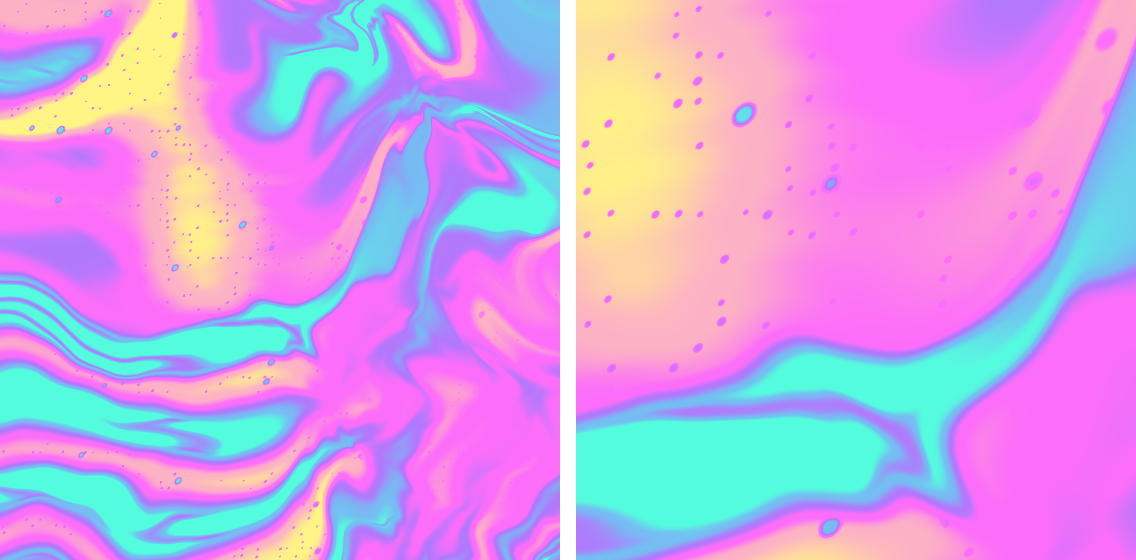
Left: the whole. Right: its middle third, enlarged.
This texture is drawn by a three.js fragment shader. Its source:

```glsl
#define CALM_WARP 0.16
#define SWIRL_WARP 0.85
#define WARP_SCALE 2.8
#define BAND_FREQ 40.0
#define STRAND_GAIN 1.35
#define VEIN_WIDTH 0.07
#define SPECK_GRID 75.0
#define DROP_GRID 24.0

varying vec2 vUv;

vec2 hash2(vec2 p) {
  p = vec2(dot(p, vec2(127.1, 311.7)), dot(p, vec2(269.5, 183.3)));
  return fract(sin(p) * 43758.55);
}

float gradCorner(vec2 cell, vec2 f, vec2 corner) {
  return dot(hash2(cell + corner) * 2.0 - 1.0, f - corner);
}

float gradNoise(vec2 p) {
  vec2 i = floor(p), f = fract(p);
  vec2 u = f * f * f * (f * (f * 6.0 - 15.0) + 10.0);
  vec2 e = vec2(0.0, 1.0);
  return mix(mix(gradCorner(i, f, e.xx), gradCorner(i, f, e.yx), u.x),
             mix(gradCorner(i, f, e.xy), gradCorner(i, f, e.yy), u.x), u.y);
}

float bump(float x, float width) {
  return exp(-x * x / (width * width));
}

// Repeated domain warping folds the fluid into curls
vec2 swirl(vec2 p, float strength) {
  float freq = WARP_SCALE;
  for (int i = 0; i < 4; i++) {
    vec2 q = p * freq + float(i) * 7.3;
    p += strength * vec2(gradNoise(q), gradNoise(q + 31.7)) / freq;
    freq *= 1.75;
  }
  return p;
}

// Height above the main stream, which runs flat and then climbs right
float streamHeight(vec2 p) {
  float climb = 0.072 * log(1.0 + exp((p.x - 0.48) / 0.08));
  return p.y - 0.36 - climb - 0.08 * smoothstep(0.24, 0.02, p.x);
}

// Broad soft dome with a bright arc at the upper left
float domeTone(vec2 p) {
  float arc = p.y - 0.755 - 3.0 * p.x * p.x;
  float left = smoothstep(0.36, 0.1, p.x);
  float tone = 0.53 + 0.12 * cos((p.y - 0.63) * 36.0) * left;
  tone += 0.25 * gradNoise(p * vec2(3.0, 6.0));
  tone += 0.55 * bump(arc, 0.025 + 0.22 * p.x);
  tone -= 0.32 * bump(arc - 0.1, 0.045) * left;
  tone += 0.12 * smoothstep(0.14, 0.22, arc) * left;
  float axis = 0.3 + 0.25 * (0.85 - p.y);
  float core = bump(p.x - axis, 0.11) * smoothstep(0.36, 0.5, p.y);
  return tone + core * mix(0.18, 0.5, p.y);
}

// Alternating bands below the stream, pooling toward the left
float bandTone(vec2 p, float height) {
  float wobble = 2.6 * gradNoise(p * vec2(3.0, 5.0) + 4.0);
  float bias = mix(-0.14, 0.14, smoothstep(0.15, 0.55, p.x));
  return 0.4 + bias - 0.46 * cos(height * BAND_FREQ + wobble);
}

float strandTone(vec2 q) {
  return 0.4 + STRAND_GAIN * gradNoise(q) + 0.4 * gradNoise(q * 2.3 + 9.0);
}

// Scattered slanted droplets, one at most per cell
float droplets(vec2 p, float grid, float chance, float radius) {
  vec2 cell = floor(p * grid);
  vec2 r = hash2(cell + grid);
  vec2 d = fract(p * grid) - 0.35 - 0.3 * hash2(cell + 5.0);
  d = vec2(d.x + d.y, (d.y - d.x) * 1.5) * 0.707;
  float size = radius * (0.5 + 0.5 * r.y);
  return step(r.x, chance) * smoothstep(size + 0.08, size - 0.08, length(d));
}

vec3 palette(float t) {
  vec3 c = vec3(0.33, 0.99, 0.87);
  c = mix(c, vec3(0.46, 0.74, 0.95), smoothstep(0.09, 0.2, t));
  c = mix(c, vec3(0.70, 0.47, 0.99), smoothstep(0.2, 0.37, t));
  c = mix(c, vec3(0.99, 0.43, 0.98), smoothstep(0.38, 0.52, t));
  c = mix(c, vec3(0.99, 0.70, 0.77), smoothstep(0.58, 0.78, t));
  return mix(c, vec3(1.0, 0.96, 0.52), smoothstep(0.8, 1.0, t));
}

void main() {
  vec2 uv = vUv;

  // Calm left, curling right, fanned strands at the lower right
  float turb = smoothstep(0.42, 0.7, uv.x + 0.22 * smoothstep(0.6, 0.9, uv.y));
  float fan = smoothstep(0.58, 0.76, uv.x) * smoothstep(0.45, 0.25, uv.y);
  vec2 p = swirl(uv, mix(CALM_WARP, SWIRL_WARP, turb * (1.0 - 0.65 * fan)));
  float height = streamHeight(p);
  vec2 flow = vec2(height * 5.5, (p.x + p.y) * 1.7);

  // Layer the regions into one tone
  float tone = mix(bandTone(p, height), domeTone(p), smoothstep(0.0, 0.07, height));
  float curls = turb * smoothstep(0.08, 0.3, uv.y + 0.4 * (uv.x - 0.5));
  tone = mix(tone, strandTone(flow + 2.0), curls * 0.9);
  tone = mix(tone, strandTone(vec2((p.x - 0.4 * p.y) * 10.0, p.y * 1.5)), fan);
  tone = mix(tone, 0.04, smoothstep(0.055, 0.025, abs(height)) * (1.0 - 0.5 * turb));
  tone += 0.06 * gradNoise(flow * vec2(6.0, 2.5));

  // Thin veins drawn out along the flow inside the cool areas
  float vein = smoothstep(VEIN_WIDTH, 0.0, abs(gradNoise(flow * vec2(2.6, 1.2) + 17.0)));
  tone = max(tone, 0.0) + 0.3 * vein * smoothstep(0.2, 0.05, tone);

  // Specks and drops floating on the warm areas
  float warm = smoothstep(0.5, 0.7, tone) * (1.0 - 0.8 * turb);
  tone = mix(tone, 0.36, 0.8 * warm * droplets(uv, SPECK_GRID, 0.2, 0.24));
  tone = mix(tone, 0.14, warm * droplets(uv, DROP_GRID, 0.1, 0.2));

  gl_FragColor = vec4(palette(tone), 1.0);
}
```
